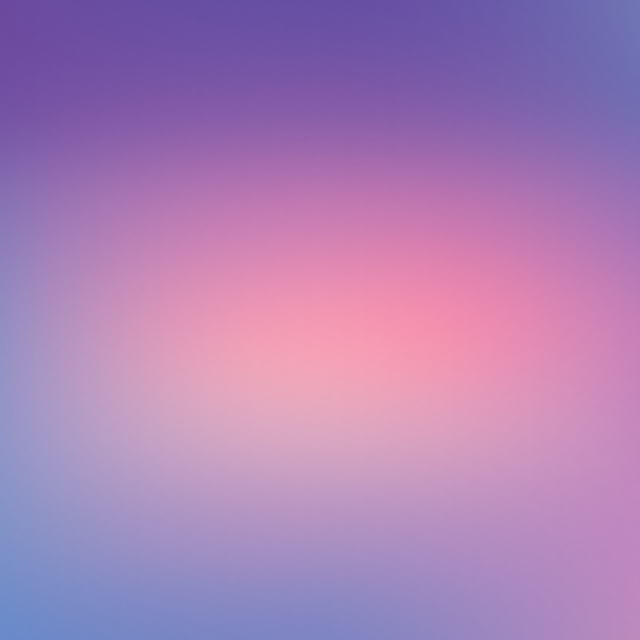
This background is drawn by a Shadertoy shader. Its source:

```glsl
// Soft dusk haze: violet above, rose in the middle, blue at the lower left.
// Three smooth vertical gradients (left, centre, right) are blended across,
// then two broad warm glows and a faint layered-sine grain are added.

// Catmull-Rom curve through seven evenly spaced colours, bottom to top.
vec3 smoothRamp(vec3 stops[7], float height) {
    float position = clamp(height, 0.0, 1.0) * 6.0;
    int i = min(int(position), 5);
    float t = position - float(i);
    vec3 before = stops[max(i - 1, 0)];
    vec3 low = stops[i];
    vec3 high = stops[i + 1];
    vec3 after = stops[min(i + 2, 6)];
    vec3 bend = 2.0 * before - 5.0 * low + 4.0 * high - after;
    vec3 twist = 3.0 * (low - high) + after - before;
    return low + 0.5 * t * (high - before + t * (bend + t * twist));
}

// Elliptical Gaussian falloff.
float glow(vec2 uv, vec2 centre, vec2 radius) {
    vec2 d = (uv - centre) / radius;
    return exp(-0.5 * dot(d, d));
}

// Fine uneven texture from rotated, warped sine layers.
float grain(vec2 p) {
    float sum = 0.0;
    float weight = 0.5;
    for (int i = 0; i < 4; i++) {
        sum += weight * sin(p.x + 1.7 * sin(p.y)) * sin(p.y + 1.3 * sin(p.x * 0.7));
        p = mat2(1.2, 0.9, -0.9, 1.2) * p + 2.3;
        weight *= 0.7;
    }
    return sum;
}

void mainImage(out vec4 fragColor, in vec2 fragCoord) {
    vec2 uv = fragCoord / iResolution.xy;

    // Vertical gradients
    vec3 leftEdge = smoothRamp(vec3[7](
        vec3(0.41, 0.54, 0.79), vec3(0.50, 0.57, 0.78), vec3(0.57, 0.58, 0.78),
        vec3(0.57, 0.55, 0.76), vec3(0.53, 0.46, 0.71), vec3(0.45, 0.32, 0.64),
        vec3(0.42, 0.29, 0.62)), uv.y);
    vec3 middle = smoothRamp(vec3[7](
        vec3(0.49, 0.52, 0.76), vec3(0.68, 0.57, 0.76), vec3(0.85, 0.65, 0.76),
        vec3(0.92, 0.59, 0.715), vec3(0.77, 0.485, 0.70), vec3(0.52, 0.36, 0.66),
        vec3(0.40, 0.31, 0.64)), uv.y);
    vec3 rightEdge = smoothRamp(vec3[7](
        vec3(0.74, 0.54, 0.74), vec3(0.75, 0.53, 0.75), vec3(0.77, 0.53, 0.74),
        vec3(0.76, 0.50, 0.72), vec3(0.62, 0.45, 0.71), vec3(0.45, 0.43, 0.70),
        vec3(0.44, 0.46, 0.71)), uv.y);

    // Horizontal blend, rounded toward the centre
    float toLeft = max(1.0 - 2.0 * uv.x, 0.0);
    float toRight = max(2.0 * uv.x - 1.0, 0.0);
    float rightCurve = mix(1.2, 2.0, smoothstep(0.0, 0.35, uv.y));
    vec3 color = mix(middle, leftEdge, toLeft * toLeft);
    color = mix(color, rightEdge, pow(toRight, rightCurve));

    // Coral glow on the right, pale rose band across the centre
    color += vec3(0.045, -0.025, -0.03) * glow(uv, vec2(0.72, 0.49), vec2(0.13, 0.14));
    color += vec3(0.035, 0.02, -0.01) * glow(uv, vec2(0.43, 0.43), vec2(0.17, 0.08));

    color += 0.004 * grain(uv * 190.0);
    fragColor = vec4(clamp(color, 0.0, 1.0), 1.0);
}
```
